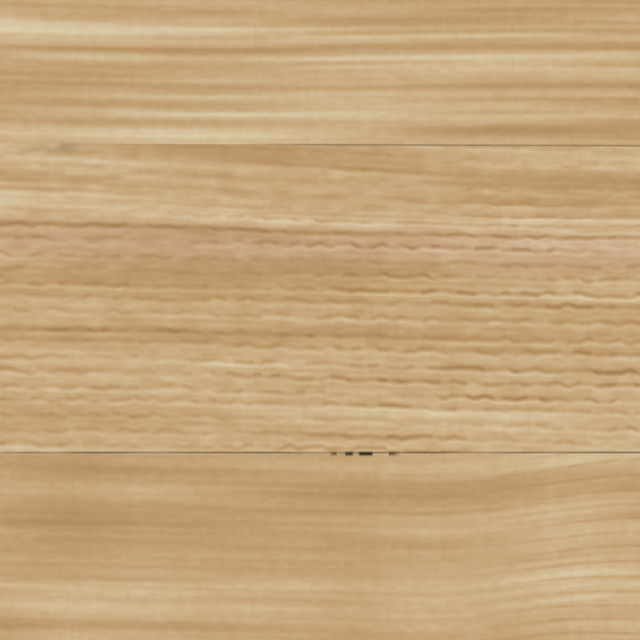
Reproduce this texture procedurally as a WebGL 1 fragment shader.

```glsl
precision highp float;
// Three pale planks of wood with horizontal grain, split by two thin seams.
// Stretched value noise gives the streaks, jittered rows of dashes the pores,
// and one lightness value is turned into colour by a tan to cream ramp.
uniform vec2 u_resolution;

float hash(vec2 p) {
  vec3 q = fract(vec3(p.xyx) * 0.1031);
  q += dot(q, q.yzx + 33.33);
  return fract((q.x + q.y) * q.z);
}

float noise(vec2 p) {
  vec2 i = floor(p), f = fract(p);
  f = f * f * (3.0 - 2.0 * f);
  return mix(mix(hash(i), hash(i + vec2(1, 0)), f.x),
             mix(hash(i + vec2(0, 1)), hash(i + vec2(1, 1)), f.x), f.y);
}

// Soft bump of height 1 around a centre
float band(float v, float centre, float width) {
  float d = (v - centre) / width;
  return exp(-d * d);
}

// Long streaks of three widths, centred on zero
float streaks(vec2 p) {
  return 0.38 * noise(p * vec2(1.4, 25.0))
       + 0.42 * noise(p * vec2(1.9, 70.0) + 17.0)
       + 0.26 * noise(p * vec2(4.5, 150.0) + 41.0) - 0.53;
}

// Rows of short ragged dashes: dark open pores with a pale lower lip
float pores(vec2 p) {
  float v = p.y / 0.023 + 0.3 * noise(p * vec2(4.0, 9.0));
  float row = floor(v);
  float wobble = 0.26 * (noise(vec2(p.x * 62.0, row * 7.0)) - 0.5);
  float centre = 0.55 + 0.26 * (hash(vec2(row, 3.0)) - 0.5) + wobble;
  float dash = smoothstep(0.25, 0.7, noise(vec2(p.x * 72.0 + row * 13.0, row)));
  float patchy = 0.35 + 0.9 * noise(vec2(p.x * 5.0, row * 3.0 + 8.0));
  float dark = band(fract(v), centre, 0.16) * (0.35 + 0.65 * dash);
  return (dark - 0.35 * band(fract(v), centre - 0.32, 0.14)) * patchy;
}

float topPlank(vec2 p) {
  p.y += 0.004 * sin(p.x * 5.0) + 0.006 * p.x;
  float tone = 0.53 + 1.55 * streaks(p + 5.0);
  tone -= 0.4 * band(p.y, 0.868, 0.007);
  tone -= 0.3 * band(p.y, 0.842, 0.014) * smoothstep(0.2, 0.9, p.x);
  tone += 0.25 * band(p.y, 0.8, 0.018) * band(p.x, 0.45, 0.35);
  return tone + 0.22 * band(p.y, 0.96, 0.02);
}

float middlePlank(vec2 p) {
  float upper = smoothstep(0.62, 0.7, p.y);
  vec2 q = p + vec2(0.0, 0.024 * p.x + 0.025 * upper * smoothstep(0.0, 0.9, p.x));
  float tone = 0.56 + mix(0.85, 1.25, upper) * streaks(q + 9.0);
  float visible = 0.7 + 0.45 * smoothstep(0.1, 0.8, p.x);
  tone -= mix(0.5, 0.15, upper) * visible * (pores(q) - 0.1);
  tone -= 0.3 * band(q.y, 0.65, 0.006);
  tone += 0.16 * band(q.y, 0.69, 0.012);
  tone -= 0.12 * band(q.y, 0.58, 0.07);
  tone -= 0.25 * band(q.y, 0.487, 0.004) * (1.0 - smoothstep(0.3, 0.7, p.x));
  // Short ragged mottling between the pore rows
  tone += 0.24 * (noise(p * vec2(34.0, 130.0) + 3.0) - 0.5);
  return tone + 0.14 * smoothstep(0.5, 0.35, p.y) * p.x;
}

float bottomPlank(vec2 p) {
  float right = smoothstep(0.65, 1.0, p.x);
  vec2 q = p - vec2(0.0, 0.035 * right - 0.025 * p.x);
  float tone = 0.53 + 0.9 * streaks(q + 2.0);
  tone -= 0.2 * band(q.y, 0.23, 0.075) * (1.0 - 0.6 * right);
  tone += 0.1 * band(q.y, 0.1, 0.06) + 0.13 * right;
  tone -= 0.4 * band(q.y, 0.026, 0.008) * (1.0 - smoothstep(0.2, 0.7, p.x));
  // Fine curved growth rings at the right, and broad cross-grain sheen
  float ring = fract(q.y / 0.022 + 0.6 * noise(q * vec2(6.0, 14.0)));
  tone -= 0.32 * band(ring, 0.5, 0.12) * smoothstep(0.72, 0.9, p.x)
        * (0.3 + 0.7 * noise(p * vec2(40.0, 40.0)));
  float sheen = band(p.x, 0.605, 0.012) + band(p.x, 0.86, 0.01);
  tone += 0.07 * sheen * smoothstep(0.08, 0.2, p.y);
  return tone + 0.2 * (noise(vec2(p.x * 9.0, p.y * 5.0)) - 0.5);
}

void main() {
  vec2 p = gl_FragCoord.xy / u_resolution;
  float soft = 0.0012;
  float upperSeam = 0.776 - 0.004 * p.x;
  float lowerSeam = 0.293;

  float tone = mix(bottomPlank(p), middlePlank(p),
                   smoothstep(-soft, soft, p.y - lowerSeam));
  tone = mix(tone, topPlank(p), smoothstep(-soft, soft, p.y - upperSeam));

  // Faint fibres and mottling
  tone += 0.12 * (noise(p * vec2(75.0, 210.0)) - 0.5);
  tone += 0.08 * (noise(p * vec2(150.0, 70.0) + 29.0) - 0.5);

  // Tan to cream, warmer in the middle of the ramp
  tone = clamp(tone, -0.2, 1.2);
  vec3 colour = mix(vec3(0.69, 0.55, 0.37), vec3(0.84, 0.76, 0.62), tone);
  colour -= vec3(-0.004, 0.016, 0.03) * 4.0 * max(tone * (1.0 - tone), 0.0);

  // Rosy tint along part of the middle plank
  float rosy = band(p.y + 0.02 * p.x, 0.625, 0.03);
  colour += vec3(0.002, -0.006, 0.024) * rosy;

  // Grey smudge under the upper seam
  float smudge = band(p.x, 0.09, 0.04) * band(p.y, 0.769, 0.009);
  colour = mix(colour, vec3(0.56, 0.5, 0.39), 0.6 * smudge * noise(p * vec2(60.0, 110.0)));

  // Seams, with a few dark gaps in the lower one
  float upperLine = band(p.y, upperSeam, 0.0015) * smoothstep(0.35, 0.5, p.x);
  float lowerLine = band(p.y, lowerSeam, 0.0015) * (0.35 + 0.65 * noise(p.xx * 12.0));
  colour *= 1.0 - 0.22 * upperLine - 0.4 * lowerLine;
  float gap = smoothstep(0.5, 0.8, noise(vec2(p.x * 90.0, 4.0)));
  gap *= band(p.y, lowerSeam - 0.002, 0.0028) * band(p.x, 0.57, 0.06);
  colour = mix(colour, vec3(0.13, 0.1, 0.07), 0.85 * gap);

  gl_FragColor = vec4(colour, 1.0);
}
```
